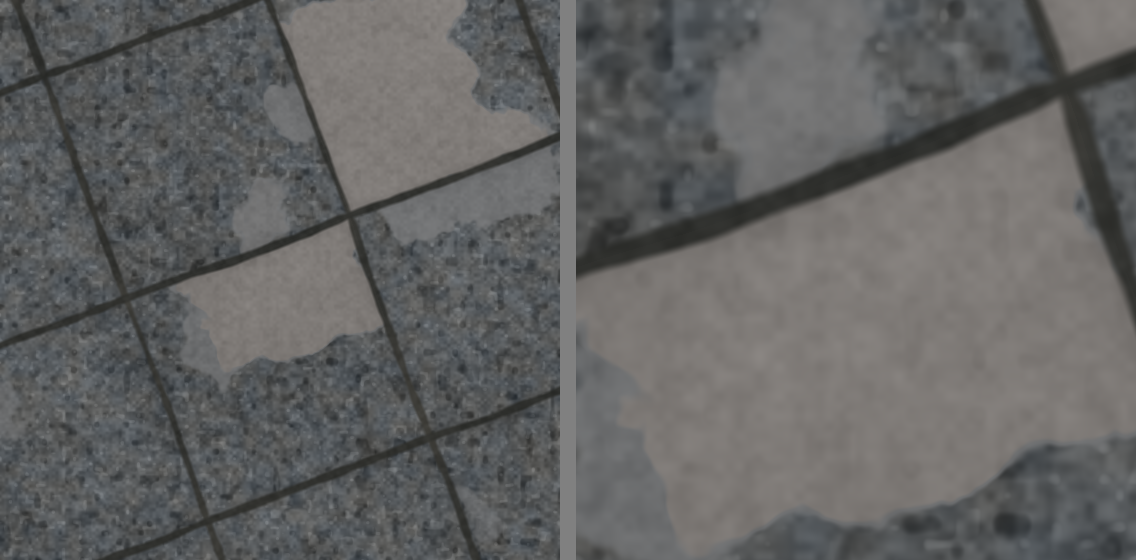
Left: the whole. Right: its middle third, enlarged.
Give the GLSL for this texture, as a Shadertoy shader.

```glsl
// Worn grey granite paving: a rotated square grid of speckled slabs with dark,
// uneven joints and pale dry patches. Slabs come from floor/fract of the turned
// plane, grain from value noise, patches from noise-warped rounded boxes.

const float SLAB_SIZE   = 0.423;              // slab side, in canvas heights
const float GRID_ANGLE  = 0.358;              // turn of the grid, radians
const vec2  GRID_ORIGIN = vec2(0.622, 0.613); // a joint crossing
const float JOINT_HALF  = 0.0125;             // half joint width, in slabs
const float JOINT_SOFT  = 0.011;
const float GRAIN_FREQ  = 88.0;
const float PATCH_ROUND = 0.09;
const float PATCH_WARP  = 0.13;

const vec3 STONE = vec3(0.347, 0.358, 0.364);
const vec3 DRY_COOL = vec3(0.445, 0.450, 0.455);
const vec3 DRY_WARM = vec3(0.505, 0.488, 0.475);
const vec3 JOINT_DARK  = vec3(0.165, 0.170, 0.160);
const vec3 JOINT_BROWN = vec3(0.235, 0.230, 0.210);

// Dry patches in slab units: centre xy, half size zw; and how dry each one is.
const int PATCH_COUNT = 9;
const vec4 PATCHES[PATCH_COUNT] = vec4[](
    vec4( 0.34,  0.42, 0.40, 0.46), vec4( 0.72,  0.08, 0.16, 0.13),
    vec4(-0.36, -0.19, 0.36, 0.28), vec4(-0.68, -0.30, 0.14, 0.17),
    vec4(-0.32,  0.11, 0.13, 0.12), vec4(-0.07,  0.48, 0.08, 0.13),
    vec4( 0.50, -0.09, 0.38, 0.14), vec4(-1.67, -0.27, 0.08, 0.16),
    vec4( 0.06, -1.35, 0.05, 0.14));
const float DRYNESS[PATCH_COUNT] = float[](
    1.0, 0.95, 1.0, 0.55, 0.72, 0.65, 0.62, 0.45, 0.40);

float hash(vec2 p) {
    return fract(sin(dot(p, vec2(127.1, 311.7))) * 43758.5453);
}

float noise(vec2 p) {
    vec2 i = floor(p), f = fract(p);
    f = f * f * (3.0 - 2.0 * f);
    return mix(mix(hash(i), hash(i + vec2(1, 0)), f.x),
               mix(hash(i + vec2(0, 1)), hash(i + vec2(1, 1)), f.x), f.y);
}

float fbm(vec2 p) {
    float sum = 0.0, amp = 0.5;
    for (int i = 0; i < 4; i++) {
        sum += amp * noise(p);
        p = mat2(1.6, 1.2, -1.2, 1.6) * p + 7.3;
        amp *= 0.5;
    }
    return sum;
}

float roundedBox(vec2 p, vec2 halfSize, float radius) {
    float r = min(radius, min(halfSize.x, halfSize.y));
    vec2 d = abs(p) - halfSize + r;
    return length(max(d, 0.0)) + min(max(d.x, d.y), 0.0) - r;
}

// Strongest dry patch at q; each stays inside the slab that holds its centre.
float dryAmount(vec2 q) {
    float warp = (fbm(q * 7.0 + 3.1) - 0.47) * PATCH_WARP * 2.0;
    float dry = 0.0;
    for (int i = 0; i < PATCH_COUNT; i++) {
        vec4 patchBox = PATCHES[i];
        if (floor(patchBox.xy) != floor(q)) continue;
        float d = roundedBox(q - patchBox.xy, patchBox.zw, PATCH_ROUND) + warp;
        dry = max(dry, DRYNESS[i] * (1.0 - smoothstep(-0.025, 0.02, d)));
    }
    return dry;
}

// Coverage of one joint line; width varies by segment and along its length.
float jointLine(float dist, vec2 segment, vec2 q, float soft) {
    float width = JOINT_HALF * (0.75 + 0.5 * hash(segment) + 0.7 * (noise(q * 17.0) - 0.5));
    return 1.0 - smoothstep(width - soft * 0.5, width + soft, dist);
}

void mainImage(out vec4 fragColor, in vec2 fragCoord) {
    vec2 p = fragCoord / iResolution.y;
    float c = cos(GRID_ANGLE), s = sin(GRID_ANGLE);
    vec2 q = mat2(c, -s, s, c) * (p - GRID_ORIGIN) / SLAB_SIZE;
    q += 0.014 * (vec2(noise(q * 4.0), noise(q * 4.0 + 31.0)) - 0.5);
    vec2 slab = floor(q), nearest = floor(q + 0.5);
    vec2 edge = abs(q - nearest);

    // Granite: slab tone, broad mottling, fine grain and specks
    float coarse = noise(p * GRAIN_FREQ);
    float fine = noise(p * GRAIN_FREQ * 1.9 + 17.0);
    float grain = (coarse - 0.5) * 0.10 + (fine - 0.5) * 0.09;
    float darkSpeck = smoothstep(0.60, 0.9, noise(p * vec2(75.0, 62.0) + 51.0));
    float paleSpeck = smoothstep(0.70, 0.95, noise(p * 105.0 + 83.0));
    float tone = (hash(slab + 5.0) - 0.5) * 0.02 + (fbm(p * 11.0) - 0.47) * 0.09;
    vec3 color = STONE + tone + grain - 0.085 * darkSpeck + 0.07 * paleSpeck;
    color += vec3(-0.012, 0.0, 0.014) * (noise(p * 38.0 + 9.0) - 0.5) * 2.0;

    // Dry patches: paler, warmer where driest, with weaker grain
    float dry = dryAmount(q);
    vec3 dryColor = mix(DRY_COOL, DRY_WARM, smoothstep(0.6, 1.0, dry));
    dryColor += grain * 0.32 + tone * 0.5 - 0.02 * darkSpeck;
    color = mix(color, dryColor, smoothstep(0.0, 0.65, dry));

    // Grime beside the joints, then the joints themselves
    color *= 1.0 - 0.16 * exp(-min(edge.x, edge.y) * 38.0);
    float soft = max(JOINT_SOFT, 1.5 / (iResolution.y * SLAB_SIZE));
    float steep = jointLine(edge.x, vec2(nearest.x, slab.y) + 0.3, q, soft);
    float level = jointLine(edge.y, vec2(slab.x, nearest.y) + 0.7, q, soft);
    float silt = noise(q * 5.0 + 12.0);
    color = mix(color, mix(JOINT_DARK, JOINT_BROWN, silt) + grain * 0.3, steep * 0.92);
    color = mix(color, mix(JOINT_DARK, JOINT_BROWN, silt * 0.4) + grain * 0.3, level * 0.95);

    fragColor = vec4(clamp(color, 0.0, 1.0), 1.0);
}
```
